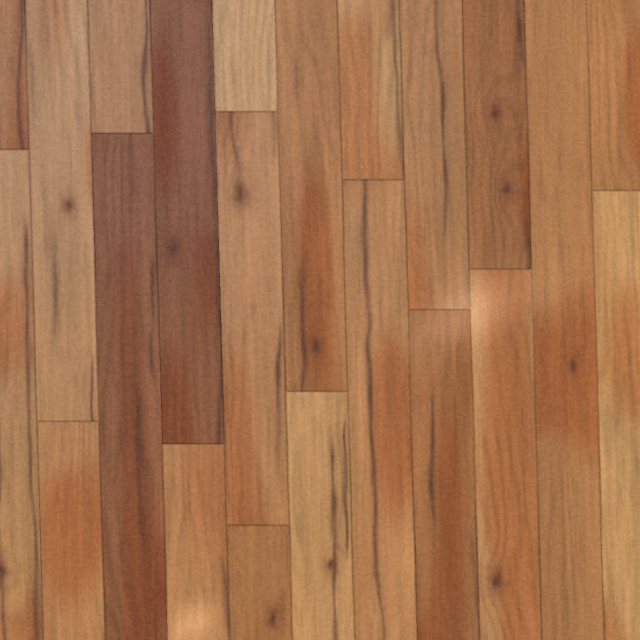
A WebGL 2 fragment shader for this texture:

```glsl
#version 300 es
precision highp float;
// Worn hardwood floor: narrow upright planks with grain, knots, dark streaks and soft glare.
uniform vec2 u_resolution;
out vec4 fragColor;

const float PLANK_WIDTH = 0.0975;
const float PLANK_START = 0.067;
const float LEAN = 0.028;
const float MIN_LENGTH = 0.62;
const float MAX_LENGTH = 1.15;
const float TONE_SEED = 0.40;
const float RING_CONTRAST = 0.040;
const float FIBRE_CONTRAST = 0.15;
const float SPECKLE = 0.045;
const float SEAM_DARKNESS = 0.24;
const float STREAK_CHANCE = 0.60;
const float KNOT_CHANCE = 0.38;
const vec3 UMBER = vec3(0.545, 0.360, 0.255);
const vec3 BROWN = vec3(0.650, 0.450, 0.290);
const vec3 TAN = vec3(0.695, 0.503, 0.338);
const vec3 HONEY = vec3(0.745, 0.573, 0.385);
const vec3 STAIN = vec3(0.340, 0.235, 0.195);
const vec3 KNOT_RED = vec3(0.470, 0.265, 0.190);

float hash(vec2 p) {
  vec3 q = fract(vec3(p.xyx) * 0.1031);
  q += dot(q, q.yzx + 33.33);
  return fract((q.x + q.y) * q.z);
}

float noise(vec2 p) {
  vec2 i = floor(p), f = fract(p);
  f = f * f * (3.0 - 2.0 * f);
  return mix(mix(hash(i), hash(i + vec2(1, 0)), f.x),
             mix(hash(i + vec2(0, 1)), hash(i + vec2(1, 1)), f.x), f.y);
}

float fbm(vec2 p) {
  float sum = 0.0, weight = 0.5;
  for (int i = 0; i < 3; i++) {
    sum += weight * noise(p);
    p = p * 2.03 + 17.7;
    weight *= 0.5;
  }
  return sum / 0.875;
}

vec3 plankColor(float tone) {
  vec3 c = mix(UMBER, BROWN, smoothstep(0.0, 0.17, tone));
  c = mix(c, TAN, smoothstep(0.17, 0.50, tone));
  return mix(c, HONEY, smoothstep(0.60, 0.97, tone));
}

float glare(vec2 p, vec2 center, vec2 size) {
  vec2 d = p - center;
  d.y -= 0.35 * d.x;
  d /= size;
  return exp(-dot(d, d));
}

vec3 floorColor(vec2 uv) {
  // Plank layout
  float x = uv.x + LEAN * uv.y - PLANK_START;
  float column = floor(x / PLANK_WIDTH);
  float across = x - column * PLANK_WIDTH;
  float len = mix(MIN_LENGTH, MAX_LENGTH, hash(vec2(column, 5.0)));
  float run = uv.y / len + hash(vec2(column, 11.0));
  float row = floor(run);
  float along = (run - row) * len;
  vec2 id = vec2(column + 31.0, row + 7.0);
  float seed = hash(id) * 90.0;
  vec2 p = vec2(across + seed, uv.y + seed * 0.37);
  vec3 color = plankColor(fract(column * 0.618 + row * 0.37 + TONE_SEED));

  // Knots, which also bend the rings around them
  float bend = 0.0, core = 0.0, halo = 0.0;
  for (int i = 0; i < 2; i++) {
    vec2 key = id + float(i) * 19.0;
    float present = step(hash(key + 3.1), KNOT_CHANCE);
    vec2 center = vec2(PLANK_WIDTH * mix(0.25, 0.75, hash(key + 5.3)),
                       len * mix(0.1, 0.9, hash(key + 8.7)));
    vec2 d = vec2(across, along) - center;
    d += 0.006 * (vec2(noise(p * 110.0), noise(p * 110.0 + 40.0)) - 0.5);
    d /= mix(0.005, 0.011, hash(key + 9.9)) * vec2(1.0, 1.7);
    float r2 = dot(d, d);
    core += present * exp(-r2 * 1.3);
    halo += present * exp(-r2 * 0.28);
    bend += present * exp(-r2 * 0.06);
  }

  // Broad shading, arched rings and fine fibres
  float broad = fbm(vec2(p.x * 22.0, p.y * 3.2)) - 0.5;
  float field = 6.0 * noise(vec2(p.x * 15.0, p.y * 2.3)) + p.x * 45.0
              + 0.7 * noise(p * vec2(60.0, 14.0)) + 1.8 * bend;
  float ring = pow(0.5 + 0.5 * sin(6.2832 * field), 2.0) - 0.375;
  float ringPatch = smoothstep(0.25, 0.75, noise(p * vec2(17.0, 4.0) + 60.0));
  float fibre = fbm(p * vec2(125.0, 6.5)) - 0.5;
  float pores = smoothstep(0.68, 0.95, noise(p * vec2(230.0, 24.0) + 13.0));
  float shade = 1.0 + 0.17 * broad + FIBRE_CONTRAST * fibre - 0.055 * pores
              - RING_CONTRAST * 2.0 * ring * ringPatch;
  color *= shade;
  color *= mix(vec3(1.0), vec3(0.93, 0.82, 0.77),
               smoothstep(0.56, 0.85, noise(p * vec2(14.0, 4.0) + 25.0)));

  // Wandering mineral streaks, one by the seam and one inside
  for (int i = 0; i < 2; i++) {
    vec2 key = id + 50.0 + float(i) * 23.0;
    float home = i == 0 ? 0.93 : mix(0.2, 0.7, hash(key + 2.0));
    float wander = 0.022 * (fbm(vec2(uv.y * 7.0, seed + float(i) * 9.0)) - 0.5);
    float off = abs(across - home * PLANK_WIDTH - wander);
    float fade = smoothstep(0.40, 0.72, noise(vec2(uv.y * 5.0 + seed, key.x)));
    float width = mix(0.0018, 0.0055, noise(vec2(uv.y * 19.0, key.y + seed)));
    float body = 0.52 * exp(-off * off / (width * width)) + 0.13 * exp(-off / 0.012);
    float ragged = 0.55 + 0.75 * noise(p * vec2(190.0, 28.0));
    color = mix(color, STAIN, step(hash(key), STREAK_CHANCE) * fade * body * ragged);
  }
  color = mix(color, KNOT_RED, min(0.42 * halo, 0.6));
  color = mix(color, STAIN, min(0.72 * core, 0.85));

  // Seams and butt joints
  float side = min(across, PLANK_WIDTH - across);
  float end = min(along, len - along);
  float wear = 0.35 + 0.85 * noise(vec2(uv.y * 8.0, column * 3.0 + 2.0));
  float seam = (1.0 - smoothstep(0.0004, 0.0030, side)) * wear;
  float joint = (1.0 - smoothstep(0.0004, 0.0028, end)) * 0.8;
  return color * (1.0 - SEAM_DARKNESS * max(seam, joint));
}

void main() {
  vec2 uv = gl_FragCoord.xy / u_resolution.y;

  // Four samples smooth plank edges
  vec3 color = vec3(0.0);
  for (int i = 0; i < 4; i++) {
    vec2 jitter = vec2(i % 2, i / 2) - 0.5;
    color += 0.25 * floorColor(uv + 0.6 * jitter / u_resolution.y);
  }

  // Cool daylight from the upper left, warm light elsewhere
  float cool = 1.0 - smoothstep(0.0, 1.05, length(uv - vec2(0.05, 1.0)));
  color *= mix(vec3(1.005, 0.985, 0.955), vec3(0.97, 1.02, 1.19), cool);

  // Soft reflections and surface speckle
  color += vec3(0.15, 0.14, 0.13) * glare(uv, vec2(0.74, 0.515), vec2(0.085, 0.05));
  color += vec3(0.15, 0.13, 0.10) * glare(uv, vec2(0.30, 0.025), vec2(0.035, 0.03));
  color += SPECKLE * (noise(uv * 310.0) - 0.5);
  fragColor = vec4(clamp(color, 0.0, 1.0), 1.0);
}
```
